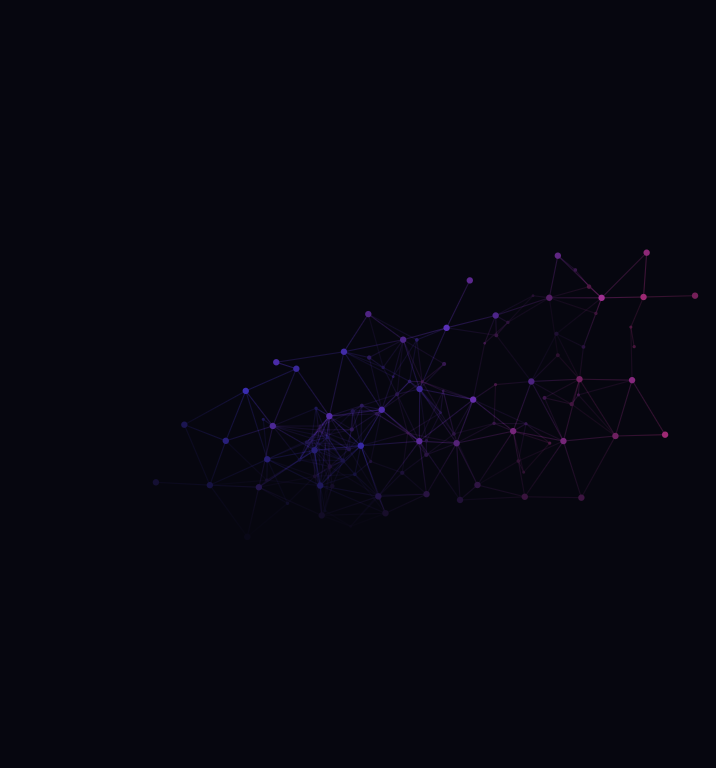
Reproduce this background procedurally as a WebGL 2 fragment shader.

```glsl
#version 300 es
precision highp float;
// Draws a faint web of linked blue, violet and pink nodes rising across a near-black field.
uniform vec2 u_resolution;
out vec4 outColor;

#define BACKGROUND vec3(0.024, 0.024, 0.060)
#define BLUE vec3(0.27, 0.20, 0.85)
#define VIOLET vec3(0.50, 0.19, 0.72)
#define PINK vec3(0.88, 0.20, 0.58)
#define NODE_RADIUS 0.0041
#define DUST_RADIUS 0.0026
#define NODE_REACH 0.047
#define DUST_REACH 0.029
#define LINE_WIDTH 0.0014
#define JITTER 0.026
#define HUB_SIZE vec2(0.095, 0.072)

const int STRANDS = 6;
const int HUBS = 6;
const int DUST_PER_HUB = 10;
const int MAX_POINTS = 107;

// Each strand runs from xy to zw and holds a number of large nodes.
const vec4 STRAND[STRANDS] = vec4[](
    vec4(0.240, 0.447, 0.842, 0.671), vec4(0.320, 0.491, 0.905, 0.615),
    vec4(0.294, 0.426, 0.823, 0.505), vec4(0.348, 0.402, 0.866, 0.434),
    vec4(0.203, 0.372, 0.757, 0.352), vec4(0.322, 0.301, 0.599, 0.349));
const int STRAND_NODES[STRANDS] = int[](6, 10, 9, 9, 9, 4);

// Centres of the dense knots of small nodes.
const vec2 HUB[HUBS] = vec2[](
    vec2(0.488, 0.447), vec2(0.410, 0.427), vec2(0.573, 0.525),
    vec2(0.755, 0.583), vec2(0.684, 0.447), vec2(0.456, 0.375));

float hash(vec2 p) {
    return fract(sin(dot(p, vec2(127.1, 311.7))) * 43758.5453);
}

// Large node: a place along a bowed strand, slightly displaced.
vec2 strandNode(int row, int i) {
    float t = float(i) / float(STRAND_NODES[row] - 1);
    vec2 id = vec2(row, i);
    vec2 p = mix(STRAND[row].xy, STRAND[row].zw, t);
    p.y += 0.062 * exp2(-float(row)) * 4.0 * t * (1.0 - t);
    float loose = sin(3.14159 * t);
    return p + JITTER * loose * (vec2(hash(id + 3.1), hash(id + 8.7)) - 0.5);
}

// Small node: a golden-angle spiral around a hub.
vec2 dustNode(int hub, int i) {
    vec2 id = vec2(hub, i) + 20.0;
    float angle = 2.39996 * float(i) + 6.28318 * hash(id) * 0.3;
    float r = sqrt((float(i) + hash(id + 5.0)) / float(DUST_PER_HUB));
    return HUB[hub] + HUB_SIZE * r * vec2(cos(angle), sin(angle));
}

// Colour of a node; the lower edge, far sides and a pocket at upper right fade.
vec3 tint(vec2 p, float id) {
    vec2 d = p - vec2(0.71, 0.57);
    float pocket = exp(-dot(d, d) / 0.004);
    float hue = smoothstep(0.30, 0.86, p.x) + 0.55 * (hash(vec2(id, 4.0)) - 0.5) - 0.4 * pocket;
    hue = clamp(hue, 0.0, 1.0) * 2.0;
    vec3 c = mix(mix(BLUE, VIOLET, min(hue, 1.0)), PINK, max(hue - 1.0, 0.0));
    float light = smoothstep(0.27, 0.48, p.y) * mix(0.4, 1.0, smoothstep(0.20, 0.33, p.x));
    light *= (1.0 - 0.6 * pocket) * (1.0 - 0.35 * smoothstep(0.84, 0.90, p.x));
    return c * light * mix(0.65, 1.0, hash(vec2(id, 9.0)));
}

void main() {
    vec2 p = gl_FragCoord.xy / u_resolution.y;
    float pixel = 1.0 / u_resolution.y;
    vec3 color = BACKGROUND;

    // Skip the empty field around the web.
    if (p.x > 0.18 && p.x < 0.94 && p.y > 0.26 && p.y < 0.72) {
        vec2 points[MAX_POINTS];
        int count = 0;
        for (int row = 0; row < STRANDS; row++)
            for (int i = 0; i < STRAND_NODES[row]; i++) points[count++] = strandNode(row, i);
        int large = count;
        for (int hub = 0; hub < HUBS; hub++)
            for (int i = 0; i < DUST_PER_HUB; i++) points[count++] = dustNode(hub, i);

        // Links between neighbours, blended along their length.
        for (int i = 1; i < count; i++) {
            vec2 a = points[i];
            float reachA = i < large ? NODE_REACH : DUST_REACH;
            if (distance(p, a) > reachA + NODE_REACH) continue;
            for (int j = 0; j < i; j++) {
                vec2 ab = points[j] - a;
                float reach = reachA + (j < large ? NODE_REACH : DUST_REACH);
                float len = length(ab);
                if (len > reach || len < 0.001) continue;
                float t = clamp(dot(p - a, ab) / (len * len), 0.0, 1.0);
                float d = length(p - a - ab * t);
                if (d > LINE_WIDTH + pixel) continue;
                float keep = i < large ? 0.85 : 0.6;
                if (hash(vec2(i, j)) > keep) continue;
                float cover = clamp((0.5 * LINE_WIDTH - d) / pixel + 0.5, 0.0, 1.0);
                float strength = (i < large ? 0.50 : 0.26) * (1.0 - 0.5 * len / reach);
                color += cover * strength * mix(tint(a, float(i)), tint(points[j], float(j)), t);
            }
        }

        // Round nodes over the links.
        for (int i = count - 1; i >= 0; i--) {
            float radius = i < large ? NODE_RADIUS : DUST_RADIUS * mix(0.6, 1.1, hash(vec2(i, 2.0)));
            float cover = clamp((radius - distance(p, points[i])) / pixel + 0.5, 0.0, 1.0);
            if (cover <= 0.0) continue;
            float strength = i < large ? 0.9 : 0.45;
            color = mix(color, BACKGROUND + strength * tint(points[i], float(i)), cover);
        }
    }
    outColor = vec4(color, 1.0);
}
```
